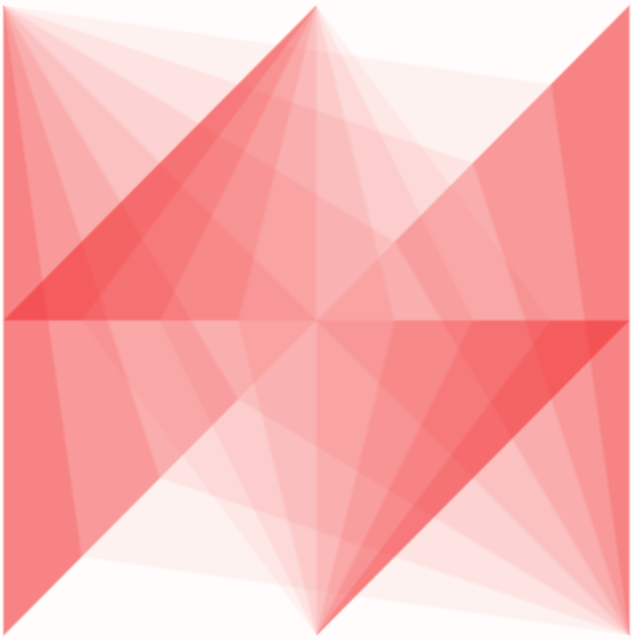
Reproduce this background procedurally as a Shadertoy shader.

```glsl
const vec3 PAPER = vec3(1.0, 0.989, 0.983);
const vec3 RED = vec3(0.95, 0.20, 0.21);
const vec2 CENTER = vec2(0.5007, 0.4993);
const vec2 HALF_SIZE = vec2(0.4953, 0.4925);
const float SLICES = 8.0;       // slices in each fan
const float MAX_ALPHA = 0.6;    // opacity of the first slice
const float FALLOFF = 1.25;     // fade from first to last slice
const float SLICE_SOFT = 0.009; // blur of slice edges
const float EDGE_SOFT = 0.006;  // blur of outer edges

float edge(float d) {
    return smoothstep(-EDGE_SOFT, EDGE_SOFT, d);
}

// Opacity of a fan of slices from apex to the base a-b, strongest at a
float fan(vec2 p, vec2 apex, vec2 a, vec2 b) {
    vec2 base = b - a;
    vec2 normal = vec2(-base.y, base.x);
    float depth = max(dot(p - apex, normal) / dot(a - apex, normal), 0.001);
    float along = (dot(p - apex, base) / depth - dot(a - apex, base)) / dot(base, base);

    // Staircase with softened steps
    float x = clamp(along, 0.0, 1.0) * SLICES;
    float nearest = floor(x + 0.5);
    float blur = min(SLICE_SOFT * SLICES / (depth * length(base)), 0.5);
    float index = nearest - 1.0 + smoothstep(-blur, blur, x - nearest);
    index = clamp(index, 0.0, SLICES - 1.0);
    return MAX_ALPHA * pow(1.0 - index / (SLICES - 1.0), FALLOFF);
}

// Corner fan that fills the half above the diagonal
float cornerFan(vec2 p) {
    return fan(p, vec2(-1.0, 1.0), vec2(-1.0), vec2(1.0));
}

// Triangle fan from the middle of the top side to the horizontal axis
float middleFan(vec2 p) {
    float inside = edge((p.x - p.y + 1.0) * 0.7071);
    return inside * fan(p, vec2(0.0, 1.0), vec2(-1.0, 0.0), vec2(1.0, 0.0));
}

void mainImage(out vec4 fragColor, in vec2 fragCoord) {
    vec2 p = (fragCoord / iResolution.xy - CENTER) / HALF_SIZE;

    // Each pair of fans is symmetric under a half turn
    float corner = mix(cornerFan(-p), cornerFan(p), edge((p.y - p.x) * 0.7071));
    float middle = mix(middleFan(-p), middleFan(p), edge(p.y));

    // Thin pale frame around the square
    vec2 border = 1.0 - abs(p);
    float frame = edge(min(border.x, border.y));

    vec3 color = mix(PAPER, RED, corner * frame);
    color = mix(color, RED, middle * frame);
    fragColor = vec4(color, 1.0);
}
```
